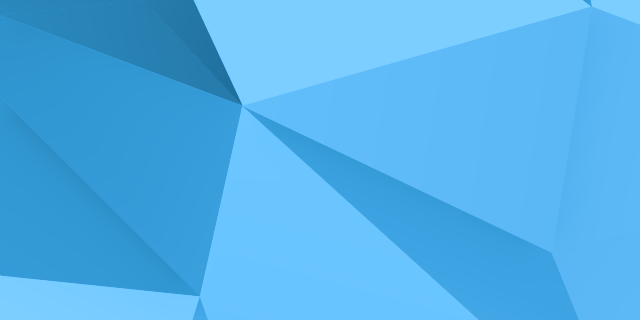
This background is drawn by a Shadertoy shader. Its source:

```glsl
#define EDGE_PIXELS 1.0
#define CREASE_WIDTH 0.05
#define CREASE_DEPTH 0.45
#define FOLD_DEPTH 0.2

// Blue ramp, dark to light; a shade is a position along it
const vec3 BLUES[7] = vec3[7](
    vec3(0.10, 0.39, 0.56), vec3(0.15, 0.49, 0.68), vec3(0.19, 0.59, 0.82),
    vec3(0.24, 0.64, 0.89), vec3(0.36, 0.72, 0.96), vec3(0.41, 0.77, 1.00),
    vec3(0.49, 0.81, 1.00));

vec3 blueRamp(float shade) {
    float s = clamp(shade, 0.0, 5.999);
    int i = int(s);
    return mix(BLUES[i], BLUES[i + 1], s - float(i));
}

float cross2(vec2 a, vec2 b) { return a.x * b.y - a.y * b.x; }

// Signed distance to the line a-b, positive on its left
float leftOf(vec2 p, vec2 a, vec2 b) {
    return cross2(normalize(b - a), p - a);
}

// Triangle with one shade per corner, grown slightly to close the seams
void facet(inout float shade, vec2 p, vec2 a, vec2 b, vec2 c, vec3 corners) {
    float area = cross2(b - a, c - a);
    vec3 weights = vec3(cross2(b - p, c - p), cross2(c - p, a - p),
                        cross2(a - p, b - p)) / area;
    vec3 sides = vec3(leftOf(p, b, c), leftOf(p, c, a), leftOf(p, a, b)) * sign(area);
    float inside = min(sides.x, min(sides.y, sides.z));
    float pixel = EDGE_PIXELS / iResolution.y;
    float cover = clamp(inside / pixel + 0.75, 0.0, 1.0);
    shade = mix(shade, dot(weights, corners), cover);
}

// Four-cornered facet as two triangles sharing the diagonal a-c
void quad(inout float shade, vec2 p, vec2 a, vec2 b, vec2 c, vec2 d, vec4 corners) {
    facet(shade, p, a, b, c, corners.xyz);
    facet(shade, p, a, c, d, corners.xzw);
}

// Soft shadow on the left of the segment a-b
void crease(inout float shade, vec2 p, vec2 a, vec2 b, float depth) {
    float side = leftOf(p, a, b);
    float along = dot(p - a, b - a) / dot(b - a, b - a);
    float taper = smoothstep(0.0, 0.12, along) * smoothstep(1.0, 0.88, along);
    float lit = smoothstep(0.0, 1.5 / iResolution.y, side);
    shade -= depth * lit * taper * exp(-max(side, 0.0) / CREASE_WIDTH);
}

void mainImage(out vec4 fragColor, in vec2 fragCoord) {
    vec2 p = fragCoord / iResolution.xy * vec2(2.0, 1.0);

    // Shared corners of the folded sheet
    vec2 hub = vec2(0.758, 0.669);
    vec2 leftTop = vec2(0.0, 0.953);
    vec2 leftMid = vec2(0.0, 0.700);
    vec2 leftLow = vec2(0.0, 0.138);
    vec2 darkFold = vec2(0.450, 1.0);
    vec2 topEdge = vec2(0.604, 1.0);
    vec2 lowPeak = vec2(0.625, 0.073);
    vec2 wedgeL = vec2(0.602, 0.0);
    vec2 wedgeR = vec2(0.651, 0.0);
    vec2 floorMid = vec2(1.497, 0.0);
    vec2 floorRight = vec2(1.810, 0.0);
    vec2 rightPeak = vec2(1.849, 0.979);
    vec2 rightLow = vec2(1.724, 0.211);
    vec2 rimTop = vec2(2.0, 0.922);
    vec2 rimLow = vec2(2.0, 0.284);

    // Pale upper sheet
    float shade = 5.8 + 0.15 * p.y;

    // Dark upper left
    quad(shade, p, leftTop, vec2(0.0, 1.0), darkFold, hub, vec4(1.5, 1.4, 1.1, 0.9));
    facet(shade, p, darkFold, topEdge, hub, vec3(1.0, 0.8, 0.4));

    // Mid-blue left side
    quad(shade, p, lowPeak, leftMid, leftTop, hub, vec4(2.7, 2.0, 1.8, 2.6));
    facet(shade, p, leftMid, lowPeak, leftLow, vec3(2.0, 2.2, 2.4));

    // Pale strip and wedge at the bottom
    quad(shade, p, leftLow, lowPeak, wedgeL, vec2(0.0), vec4(5.8, 5.5, 5.6, 6.0));
    facet(shade, p, lowPeak, wedgeL, wedgeR, vec3(2.9, 3.3, 3.3));

    // Bright centre and the narrow blue blade
    quad(shade, p, hub, lowPeak, wedgeR, floorMid, vec4(5.2, 5.0, 4.9, 5.0));
    quad(shade, p, hub, floorMid, floorRight, rightLow, vec4(2.7, 3.2, 3.0, 2.9));

    // Right side
    facet(shade, p, hub, rightPeak, rightLow, vec3(4.5, 4.0, 4.0));
    quad(shade, p, rightPeak, rimTop, rimLow, rightLow, vec4(3.9, 4.0, 4.1, 3.9));
    quad(shade, p, rightLow, rimLow, vec2(2.0, 0.0), floorRight, vec4(3.9, 4.0, 4.1, 4.0));
    facet(shade, p, rightPeak, vec2(1.822, 1.0), vec2(1.845, 1.0), vec3(3.0, 2.0, 2.5));

    // Soft shadows along the folds
    crease(shade, p, rightLow, hub, CREASE_DEPTH);
    crease(shade, p, lowPeak, leftMid, CREASE_DEPTH);
    crease(shade, p, hub, leftTop, FOLD_DEPTH);
    crease(shade, p, rightPeak, rightLow, FOLD_DEPTH);

    fragColor = vec4(blueRamp(shade), 1.0);
}
```
